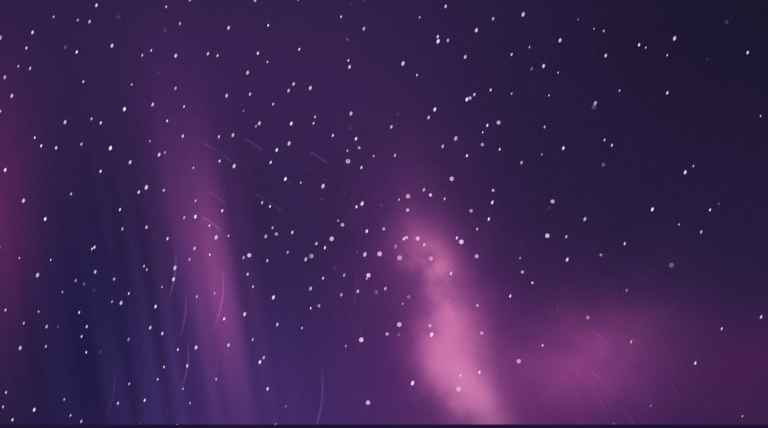
This background is drawn by a WebGL 1 fragment shader. Its source:

```glsl
precision highp float;

uniform vec2 u_resolution;

float hash(vec2 p) {
  vec3 q = fract(vec3(p.xyx) * vec3(0.1031, 0.1030, 0.0973));
  q += dot(q, q.yzx + 33.33);
  return fract((q.x + q.y) * q.z);
}

vec2 hash2(vec2 p) {
  return vec2(hash(p), hash(p + 47.3));
}

float noise(vec2 p) {
  vec2 i = floor(p);
  vec2 f = fract(p);
  f = f * f * (3.0 - 2.0 * f);
  return mix(mix(hash(i), hash(i + vec2(1, 0)), f.x),
             mix(hash(i + vec2(0, 1)), hash(i + vec2(1, 1)), f.x), f.y);
}

float fbm(vec2 p) {
  float sum = 0.0;
  float amp = 0.5;
  for (int i = 0; i < 5; i++) {
    sum += amp * noise(p);
    p = mat2(1.6, 1.2, -1.2, 1.6) * p + 7.1;
    amp *= 0.5;
  }
  return sum;
}

vec2 rotate(vec2 p, float angle) {
  float c = cos(angle);
  float s = sin(angle);
  return vec2(c * p.x + s * p.y, c * p.y - s * p.x);
}

// Soft ellipse; positive tilt leans its foot to the right
float glow(vec2 p, vec2 center, vec2 radius, float tilt) {
  vec2 d = rotate(p - center, tilt) / radius;
  return exp(-dot(d, d));
}

// One jittered, slanted dot per occupied cell
float stars(vec2 p, float cell, vec2 radius, float density, float seed, float pixel) {
  vec2 grid = rotate(p, seed) / cell + 20.0;
  vec2 id = floor(grid) + seed * 10.0;
  vec2 offset = (fract(grid) - 0.14 - 0.72 * hash2(id)) * cell;
  vec2 d = rotate(rotate(offset, -seed), -0.35);
  float size = mix(0.6, 1.1, hash(id + 11.7));
  float dist = (length(d / radius) - size) * radius.x;
  float h = hash(id + 83.1);
  float present = smoothstep(h, h + 0.05, density);
  return present * (1.0 - smoothstep(-pixel, pixel, dist)) * mix(0.65, 1.0, hash(id + 5.9));
}

// Thin fading trails scattered inside a box
float streaks(vec2 p, vec2 low, vec2 high, vec2 trail, float seed, float pixel) {
  float sum = 0.0;
  for (int i = 0; i < 9; i++) {
    vec2 id = vec2(float(i) * 3.7, seed);
    vec2 d = p - mix(low, high, hash2(id));
    vec2 dir = trail * mix(0.5, 1.2, hash(id + 9.0));
    float t = clamp(dot(d, dir) / dot(dir, dir), 0.0, 1.0);
    float bend = 0.06 * length(dir) * sin(3.14 * t);
    float dist = length(d - dir * t - vec2(bend, 0.0));
    sum += exp(-pow(dist / (pixel + 0.0008), 2.0)) * t * (1.0 - t) * 4.0 * hash(id + 2.0);
  }
  return sum;
}

// Night sky with its broad haze
vec3 sky(vec2 p) {
  vec3 c = vec3(0.15, 0.11, 0.25);
  c = mix(c, vec3(0.24, 0.14, 0.34), 0.75 * glow(p, vec2(0.55, 0.82), vec2(0.6, 0.4), 0.0));
  c = mix(c, vec3(0.10, 0.08, 0.17), 0.8 * glow(p, vec2(1.78, 1.0), vec2(0.45, 0.35), 0.0));
  c = mix(c, vec3(0.26, 0.17, 0.43), 0.8 * glow(p, vec2(0.62, 0.0), vec2(0.42, 0.3), 0.0));
  c = mix(c, vec3(0.11, 0.09, 0.25), 0.8 * glow(p, vec2(0.18, 0.2), vec2(0.17, 0.35), 0.0));
  return mix(c, vec3(0.40, 0.15, 0.38), 0.8 * glow(p, vec2(-0.02, 0.5), vec2(0.1, 0.32), 0.0));
}

// Upright curtain of light with vertical filaments
vec3 curtain(vec3 c, vec2 p) {
  float rays = noise(vec2(rotate(p, 0.15).x * 38.0, p.y * 1.5));
  c = mix(c, vec3(0.46, 0.21, 0.47), (0.5 + 0.25 * rays) * glow(p, vec2(0.47, 0.43), vec2(0.09, 0.34), 0.17));
  c = mix(c, vec3(0.63, 0.31, 0.58), 0.55 * glow(p, vec2(0.50, 0.35), vec2(0.037, 0.23), 0.17));
  return c + vec3(0.05, 0.04, 0.08) * rays * glow(p, vec2(0.4, 0.2), vec2(0.35, 0.35), 0.0);
}

// Leaning cloud with a hot core and a glow on its right
vec3 nebula(vec3 c, vec2 p) {
  float cloud = fbm(p * 7.0);
  vec2 q = p + 0.09 * (vec2(cloud, fbm(p * 9.0 + 31.0)) - 0.48);
  float body = smoothstep(0.2, 0.7, cloud);
  c = mix(c, vec3(0.37, 0.16, 0.41), 0.8 * glow(q, vec2(1.28, 0.08), vec2(0.42, 0.25), 0.0));
  c = mix(c, vec3(0.30, 0.12, 0.33), 0.7 * glow(q, vec2(1.75, 0.14), vec2(0.16, 0.14), 0.0));
  c = mix(c, vec3(0.43, 0.19, 0.46), 0.75 * glow(q, vec2(1.01, 0.28), vec2(0.17, 0.36), 0.28));
  c = mix(c, vec3(0.58, 0.26, 0.52), (0.5 + 0.4 * body) * glow(q, vec2(1.37, 0.17), vec2(0.19, 0.13), 0.3));
  c = mix(c, vec3(0.74, 0.37, 0.63), (0.5 + 0.5 * body) * glow(q, vec2(1.05, 0.22), vec2(0.075, 0.25), 0.28));
  c = mix(c, vec3(0.95, 0.58, 0.74), 0.85 * body * glow(q, vec2(1.03, 0.32), vec2(0.045, 0.09), 0.4));
  return mix(c, vec3(0.88, 0.55, 0.73), 0.7 * glow(q, vec2(1.09, 0.1), vec2(0.055, 0.13), 0.3));
}

void main() {
  vec2 p = gl_FragCoord.xy / u_resolution.y;
  p.x *= 1.786 * u_resolution.y / u_resolution.x;
  float pixel = 0.8 / u_resolution.y;
  vec3 color = nebula(curtain(sky(p), p), p);

  // Trails: steep at left, slanted at right, short in the middle
  float trails = 0.22 * streaks(p, vec2(0.2, 0.1), vec2(0.85, 0.45), vec2(-0.03, -0.2), 3.0, pixel);
  trails += 0.35 * streaks(p, vec2(1.05, 0.1), vec2(1.6, 0.3), vec2(0.14, -0.18), 8.0, pixel);
  trails += 0.4 * streaks(p, vec2(0.45, 0.35), vec2(0.75, 0.7), vec2(0.06, -0.04), 15.0, pixel);
  color += trails * vec3(0.75, 0.5, 0.75);

  // Fine stars thin out toward the lower right; round pink ones gather at the cloud
  float thin = 1.0 - 0.7 * smoothstep(0.6, 1.6, p.x + 0.5 - p.y);
  float gather = glow(p, vec2(0.98, 0.42), vec2(0.24, 0.24), 0.3);
  float white = stars(p, 0.075, vec2(0.0034, 0.0052), 0.62 * thin, 0.3, pixel);
  white = max(white, stars(p, 0.06, vec2(0.0025, 0.0038), 0.42 * thin, 0.9, pixel));
  float pink = stars(p, 0.048, vec2(0.0052, 0.0054), 0.65 * gather + 0.03, 1.4, pixel);
  color = mix(color, vec3(0.95, 0.9, 0.97), white);
  color = mix(color, vec3(0.97, 0.78, 0.92), 0.9 * pink);

  // Light grain and dark lower rim
  color += 0.015 * (hash(floor(p * 286.0)) - 0.5);
  color = mix(vec3(0.12, 0.08, 0.21), color, smoothstep(0.005, 0.011, p.y));
  gl_FragColor = vec4(color, 1.0);
}
```
